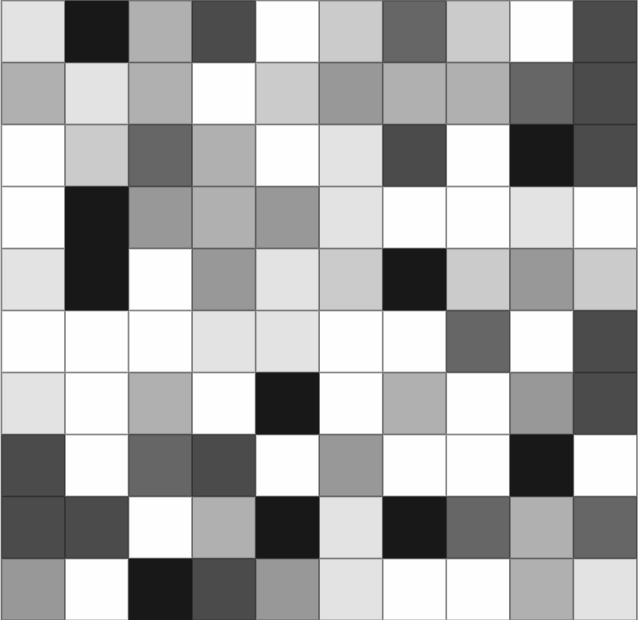
Write a Shadertoy shader that draws this pattern.

```glsl
// Ten by ten mosaic of flat grey tiles divided by thin translucent dark lines.
// Hashed tile keys are ranked, and each rank picks a grey, so that every grey
// fills a fixed number of tiles while its placement stays scattered.

const int   TILES      = 10;                     // tiles across and down
const vec2  PITCH      = vec2(0.0993, 0.1);      // tile size, share of canvas
const vec2  ORIGIN     = vec2(0.0022, 0.0008);   // top left corner of the grid
const float LINE_WIDTH = 0.0027;                 // share of canvas height
const float SOFTNESS   = 0.0016;                 // least edge blur, same unit
const float LINE_TONE  = 0.10;
const float LINE_ALPHA = 0.52;
const float PAPER      = 0.995;
const uint  SEED       = 47u;

// Greys from dark to light, and the rank at which each one ends.
const int   GREYS = 8;
const float GREY[GREYS]     = float[](0.095, 0.295, 0.40, 0.595, 0.69, 0.795, 0.89, 0.995);
const int   LAST_RANK[GREYS] = int[](10, 22, 29, 38, 50, 57, 70, 100);

// One-to-one integer hash, so that no two tiles share a key.
uint hashKey(int index) {
    uint h = uint(index) + SEED * 1009u;
    h = (h ^ (h >> 16)) * 0x7feb352du;
    h = (h ^ (h >> 15)) * 0x846ca68bu;
    return h ^ (h >> 16);
}

// Grey of one tile; plain paper beyond the grid.
float tileTone(ivec2 tile) {
    if (any(lessThan(tile, ivec2(0))) || any(greaterThanEqual(tile, ivec2(TILES))))
        return PAPER;

    uint key = hashKey(tile.y * TILES + tile.x);
    int rank = 0;
    for (int i = 0; i < TILES * TILES; i++)
        rank += hashKey(i) < key ? 1 : 0;

    int grey = 0;
    while (grey < GREYS - 1 && rank >= LAST_RANK[grey]) grey++;
    return GREY[grey];
}

void mainImage(out vec4 fragColor, in vec2 fragCoord) {
    vec2 uv = fragCoord / iResolution.xy;
    uv.y = 1.0 - uv.y;                           // rows count from the top

    vec2 p = (uv - ORIGIN) / PITCH;              // position in tiles
    vec2 tileSize = PITCH * iResolution.xy / iResolution.y;
    float blur = max(SOFTNESS, 1.0 / iResolution.y);

    // Blend the four tiles that meet at the nearest grid corner.
    vec2 corner = clamp(floor(p + 0.5), 0.0, float(TILES));
    vec2 side = clamp((p - corner) * tileSize / blur + 0.5, 0.0, 1.0);
    float tone = 0.0;
    for (int i = 0; i < 4; i++) {
        ivec2 offset = ivec2(i & 1, i >> 1);
        vec2 share = mix(1.0 - side, side, vec2(offset));
        float weight = share.x * share.y;
        if (weight > 0.0)
            tone += weight * tileTone(ivec2(corner) - 1 + offset);
    }

    // Grid lines, each kept within the extent of the grid.
    vec2 lineDist = abs(p - corner) * tileSize;
    vec2 outside = max(-p, p - float(TILES)) * tileSize;
    lineDist = max(lineDist, outside.yx);
    float nearest = min(lineDist.x, lineDist.y);
    float line = clamp((0.5 * LINE_WIDTH - nearest) / blur + 0.5, 0.0, 1.0);
    tone = mix(tone, LINE_TONE, LINE_ALPHA * line);

    fragColor = vec4(vec3(tone), 1.0);
}
```
